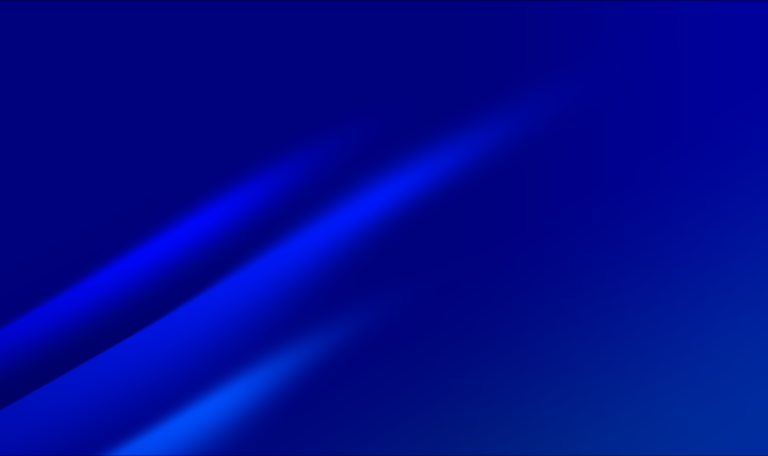
This background is drawn by a WebGL 1 fragment shader. Its source:

```glsl
precision highp float;
uniform vec2 u_resolution;

#define BEAM_DIR vec2(0.870, 0.493)
#define BASE_BLUE vec3(0.0, 0.004, 0.485)
#define RIGHT_BLUE vec3(0.0, 0.0, 0.125)
#define CORNER_TEAL vec3(0.0, 0.165, 0.01)
#define POCKET_SHADE 0.24
#define UPPER_COLOR vec3(0.0, 0.025, 1.0)
#define MIDDLE_COLOR vec3(0.0, 0.10, 1.0)
#define LOWER_COLOR vec3(0.0, 0.31, 1.0)
#define BORDER_WIDTH 0.004

float bell(float x) {
  return exp(-x * x);
}

// Coordinates along a beam (x) and below its edge (y)
vec2 beamSpace(vec2 p, vec2 start) {
  vec2 q = p - start;
  return vec2(dot(q, BEAM_DIR), q.x * BEAM_DIR.y - q.y * BEAM_DIR.x);
}

// Brightness with separate falloffs: reach is before/after the peak,
// above and below hold the widths at the beam's start and tip
float beam(vec2 b, float peak, vec2 reach, vec2 above, vec2 below, vec2 span) {
  float along = b.x - peak;
  float fade = bell(along / (along < 0.0 ? reach.x : reach.y));
  float t = smoothstep(span.x, span.y, b.x);
  float width = b.y < 0.0 ? mix(above.x, above.y, t) : mix(below.x, below.y, t);
  return fade * bell(b.y / width);
}

vec3 backdrop(vec2 p) {
  vec3 color = BASE_BLUE;
  color += RIGHT_BLUE * smoothstep(0.9, 1.75, p.x);
  color += CORNER_TEAL * smoothstep(0.15, 0.95, 0.6 * p.x - p.y);
  // Dark pocket between the two upper beams
  vec2 pocket = beamSpace(p, vec2(0.0, 0.16));
  return color * (1.0 - POCKET_SHADE * bell(pocket.x / 0.5) * bell(pocket.y / 0.09));
}

void main() {
  // Height is one unit, so the beams keep their slope
  vec2 p = gl_FragCoord.xy / u_resolution.y;
  vec3 color = backdrop(p);

  // Beams, from upper to lower
  float upper = beam(beamSpace(p, vec2(0.0, 0.268)), 0.48, vec2(0.76, 0.28),
                     vec2(0.012, 0.036), vec2(0.075, 0.050), vec2(0.0, 0.8));
  float middle = beam(beamSpace(p, vec2(0.0, 0.096)), 0.91, vec2(1.12, 0.33),
                      vec2(0.004, 0.045), vec2(0.135, 0.045), vec2(0.3, 1.05));
  float lower = beam(beamSpace(p, vec2(0.263, 0.0)), 0.2, vec2(0.6, 0.29),
                     vec2(0.022, 0.040), vec2(0.085, 0.035), vec2(0.0, 0.6));
  color = mix(color, UPPER_COLOR, 0.95 * upper);
  color = mix(color, MIDDLE_COLOR, 0.95 * middle);
  color = mix(color, LOWER_COLOR, 0.95 * lower);

  // Thin dark line at the top and bottom
  float inset = min(p.y, 1.0 - p.y);
  color *= mix(0.65, 1.0, smoothstep(0.0, BORDER_WIDTH, inset));

  gl_FragColor = vec4(color, 1.0);
}
```
